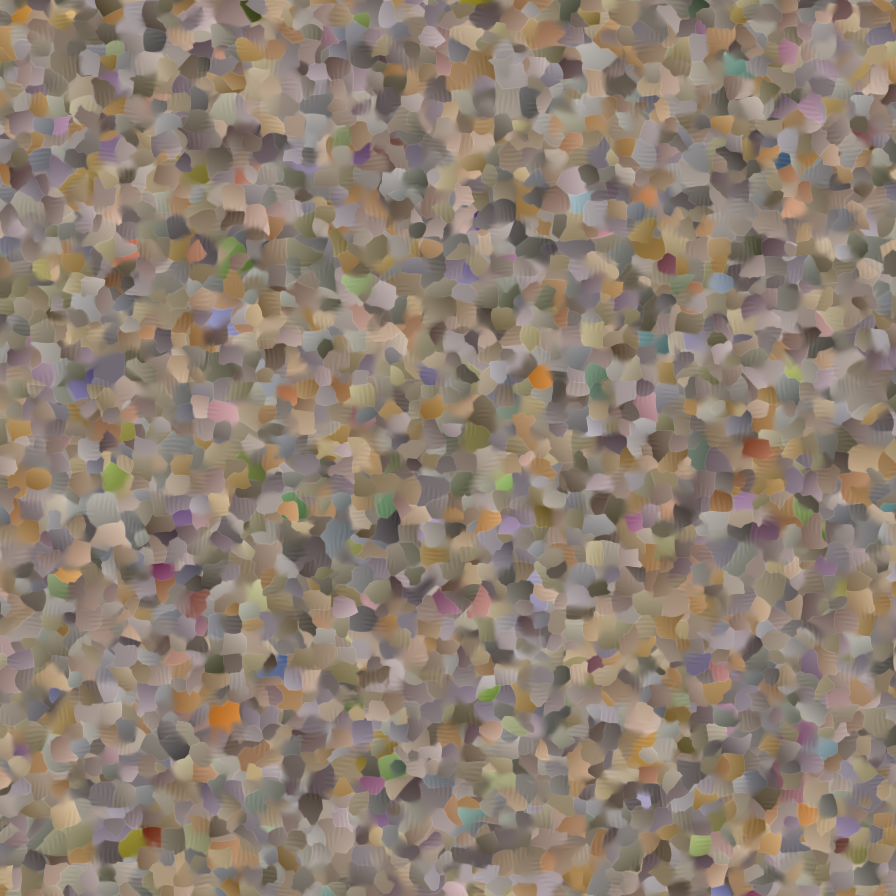
Give the GLSL for this texture, as a WebGL 2 fragment shader.

```glsl
#version 300 es
precision highp float;
// A dense mosaic of small muted patches, some crisp and some melting together.
// Two cellular layers mix round and square distances; weights that fall off
// exponentially blend the cells, and faint hatching and light seams add detail.

uniform vec2 u_resolution;
out vec4 fragColor;

vec3 hash3(vec2 p) {
    vec3 q = fract(vec3(p.xyx) * vec3(0.1031, 0.1030, 0.0973));
    q += dot(q, q.yxz + 33.33);
    return fract((q.xxy + q.yzz) * q.zyx);
}

// Muted earth and grey tones, with a few stronger accents
vec3 patchColour(vec2 id, vec2 offset) {
    vec3 pick = hash3(id + 17.0);
    vec3 tint = hash3(id + 71.0) - 0.5;
    vec3 c = vec3(0.55, 0.49, 0.42);
    if (pick.x > 0.28) c = vec3(0.49, 0.46, 0.46);
    if (pick.x > 0.47) c = vec3(0.63, 0.59, 0.57);
    if (pick.x > 0.65) c = vec3(0.40, 0.36, 0.33);
    if (pick.x > 0.79) c = vec3(0.69, 0.61, 0.51);
    if (pick.x > 0.90) c = vec3(0.62, 0.49, 0.34);
    // Mostly a warm to cool shift, little green or magenta
    vec3 shift = tint * vec3(0.8, 0.45, 1.0);
    c += 0.09 * (pick.y - 0.5) + 0.08 * shift;
    c += 0.26 * shift * step(0.91, pick.z);
    return c + 0.24 * dot(offset, tint.xy);
}

// One layer of cells: premultiplied colour and coverage
vec4 patches(vec2 p, float seed, float coverage) {
    vec2 base = floor(p);
    // Sharpness drifts, so that one patch can have hard and soft sides
    float drift = sin(2.1 * p.x + 1.7 * sin(1.3 * p.y + seed))
                * sin(1.9 * p.y + 1.5 * sin(1.1 * p.x - seed));
    float crisp = smoothstep(-0.5, 0.4, drift);
    float falloff = mix(7.0, 42.0, crisp);

    vec4 sum = vec4(0.0);
    float total = 0.0, nearest = 9.0, second = 9.0;
    for (int y = -2; y <= 2; y++) {
        for (int x = -2; x <= 2; x++) {
            vec2 id = base + vec2(x, y);
            vec3 h = hash3(id + seed);
            vec3 shape = hash3(id + seed + 43.0);
            vec2 offset = p - id - 0.1 - 0.8 * h.xy;
            vec2 side = abs(offset) * mix(vec2(0.8, 1.2), vec2(1.2, 0.8), shape.y);
            float square = max(side.x, side.y);
            float d = mix(length(offset), square, step(0.4, shape.x)) - 0.28 * h.z;
            float weight = exp(-falloff * d);
            float shown = step(shape.z, coverage);
            sum += weight * shown * vec4(patchColour(id + seed, offset), 1.0);
            total += weight;
            second = min(second, max(nearest, d));
            nearest = min(nearest, d);
        }
    }
    sum /= total;

    // Thin light seams along the crisp borders
    float seam = 1.0 - smoothstep(0.0, 0.11, second - nearest);
    sum.rgb += 0.05 * seam * crisp * sum.a;
    return sum;
}

void main() {
    vec2 uv = gl_FragCoord.xy / u_resolution.y;

    // Slight bending of the borders
    vec2 p = uv + 0.0013 * sin(uv.yx * vec2(131.0, 117.0) + 2.0 * sin(uv * 67.0));

    vec3 colour = patches(p * 38.0, 100.0, 1.0).rgb;
    vec4 top = patches(p * 50.0 + 0.37, 300.0, 0.5);
    colour = colour * (1.0 - top.a) + top.rgb;

    // Fine hatching in scattered spots, running across or upward
    float region = sin(uv.x * 83.0 + 2.0 * sin(uv.y * 59.0));
    float axis = region > 0.0 ? p.y : p.x;
    float spots = smoothstep(0.1, 0.8, abs(region) * sin(uv.y * 97.0 + 3.0 * sin(uv.x * 41.0)));
    colour += 0.02 * spots * sin(axis * 1200.0);

    fragColor = vec4(clamp(colour, 0.0, 1.0), 1.0);
}
```
